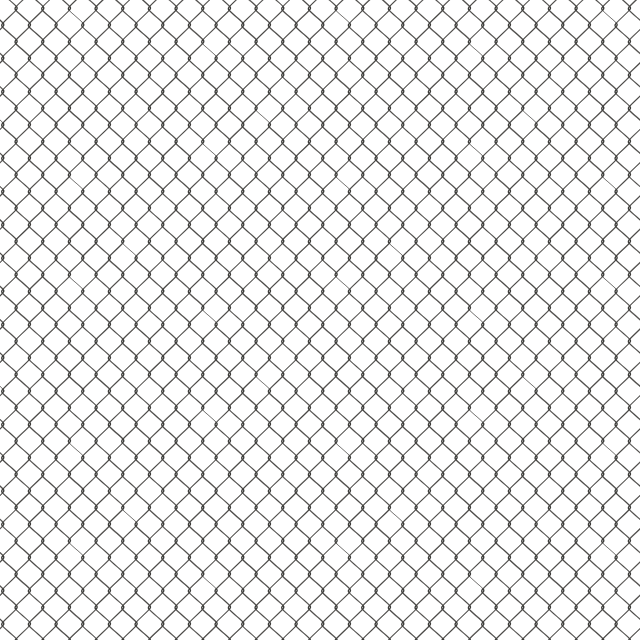
This pattern is drawn by a Shadertoy shader. Its source:

```glsl
// Chain-link fence on white: upright zigzag wires, each hooked round its neighbours.
// Every wire is a triangle wave with rounded tips that overshoot its column a little;
// edge width and tone vary by a hash that repeats over a staggered block of the mesh.

const vec2  PITCH      = vec2(1.0 / 48.0, 0.0260);  // half a diamond, in canvas units
const vec2  FIRST_KNOT = vec2(0.0043, 0.0391);      // from the upper left corner
const float WIRE_WIDTH = 0.00195;
const float OVERLAP    = 0.075;                     // hook overshoot, in columns
const float TIP_ROUND  = 0.10;                      // bend size, in rows
const float TWIST      = 0.03;                      // tilt of a wire across its width
const vec2  BLOCK      = vec2(20.0, 8.0);           // block of edges that repeats
const float STAGGER    = 10.0;                      // sideways step per block down
const float THIN_SCALE = 0.42;
const vec3  BACKDROP   = vec3(1.0);
const vec3  WIRE_DARK  = vec3(0.23, 0.23, 0.22);
const vec3  WIRE_LIGHT = vec3(0.34, 0.33, 0.32);

float hash(vec2 p) {
    vec3 q = fract(vec3(p.xyx) * 0.1031);
    q += dot(q, q.yzx + 33.33);
    return fract((q.x + q.y) * q.z);
}

// Index of an edge inside the repeating block.
vec2 blockEdge(vec2 edge) {
    edge.x -= STAGGER * floor(edge.y / BLOCK.y);
    return mod(edge, BLOCK);
}

// 1 on the edge at index "target", 0 elsewhere.
float isEdge(vec2 edge, vec2 target) {
    vec2 d = abs(edge - target);
    return 1.0 - step(0.5, max(d.x, d.y));
}

// Signed distance to the centre line of one wire, in canvas units.
float wireOffset(vec2 mesh, float wire) {
    float across = mesh.x - wire - 0.5;
    float v = mesh.y + TWIST * clamp(across, -0.6, 0.6);
    float row = floor(v + 0.5);
    float fromTip = abs(v - row);
    float side = mod(row + wire, 2.0) < 0.5 ? -1.0 : 1.0;

    float bend = length(vec2(fromTip, TIP_ROUND));
    float slope = (0.5 + OVERLAP) / (length(vec2(0.5, TIP_ROUND)) - TIP_ROUND);
    float centre = side * (0.5 + OVERLAP - slope * (bend - TIP_ROUND));
    float tilt = slope * fromTip / bend * PITCH.x / PITCH.y;
    return (across - centre) * PITCH.x / sqrt(1.0 + tilt * tilt);
}

void mainImage(out vec4 fragColor, in vec2 fragCoord) {
    vec2 uv = fragCoord / iResolution.y;
    float pixel = 1.0 / iResolution.y;
    vec2 mesh = (vec2(uv.x, 1.0 - uv.y) - FIRST_KNOT) / PITCH;
    float column = floor(mesh.x);
    vec3 color = BACKDROP;

    // The wire in this column and the hooks reaching in from both sides
    for (int i = -1; i <= 1; i++) {
        float wire = column + float(i);
        float offset = wireOffset(mesh, wire);
        vec2 edge = blockEdge(vec2(wire, floor(mesh.y)));

        // Wear: slight changes in width, and a few slender edges
        float wear = hash(edge + 7.0);
        float thin = isEdge(edge, vec2(15.0, 1.0))
                   + isEdge(edge, vec2(19.0, 5.0))
                   + isEdge(edge, vec2(15.0, 7.0));
        float along = abs(fract(mesh.y) - 0.5);
        float middle = 1.0 - smoothstep(0.3, 0.45, along);
        float scale = mix(mix(0.82, 1.1, wear), THIN_SCALE, thin);
        float halfWidth = 0.5 * WIRE_WIDTH * mix(1.08, scale, middle);

        // Soft highlight off centre, darker at the hooks
        float gloss = 1.0 - smoothstep(0.0, 1.1, abs(offset / halfWidth + 0.25));
        float light = middle * (0.25 + 0.35 * hash(edge + 31.0) + 0.4 * gloss);
        vec3 metal = mix(WIRE_DARK, WIRE_LIGHT, light);
        float cover = clamp((halfWidth - abs(offset)) / pixel + 0.5, 0.0, 1.0);
        color = mix(color, metal, cover);
    }
    fragColor = vec4(color, 1.0);
}
```
